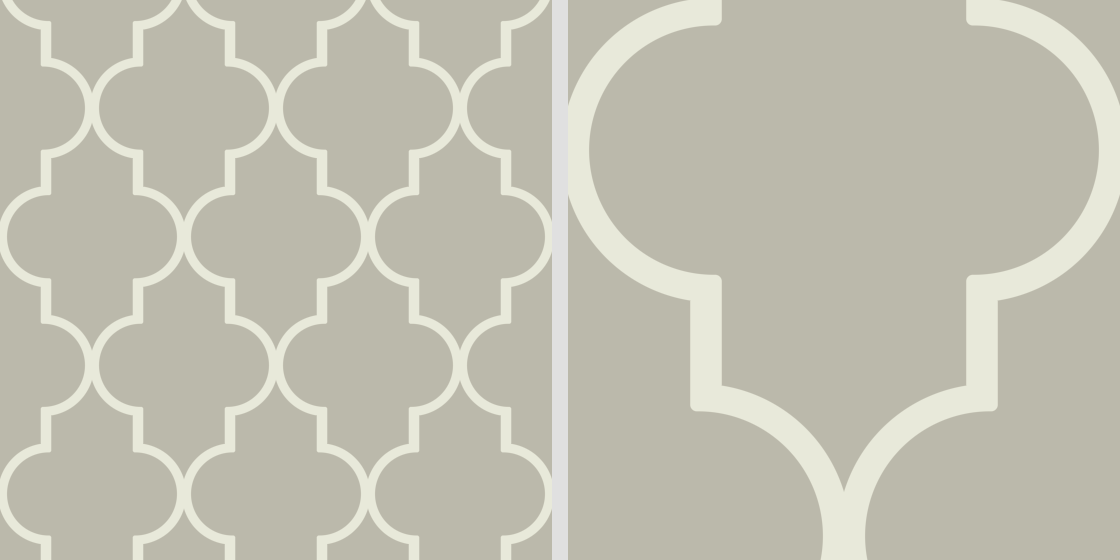
Left, the full canvas; right, a detail of the centre.
Reproduce this pattern procedurally as a Shadertoy shader.

```glsl
// Staggered quatrefoil trellis: pale ogee outlines on a flat warm grey ground.

const vec3 GROUND = vec3(0.735, 0.725, 0.670);
const vec3 LINE = vec3(0.910, 0.915, 0.855);

// All lengths are in column widths.
const float COLUMNS = 3.0;
const float ROW_STEP = 0.699;
const float FIRST_ROW = 0.359;
const float ARC_CENTRE = 0.264;
const float ARC_RADIUS = 0.2508;
const float ARC_HALF_WIDTH = 0.025;
const float BAR_HALF_WIDTH = 0.0286;
const float CORNER_RADIUS = 0.012;

// Shift every other row by half a column, then mirror about the nearest touch point.
vec2 foldStaggered(vec2 p, float rowStep) {
    float row = floor(p.y / rowStep + 0.5);
    p.y -= row * rowStep;
    p.x += 0.5 * mod(row, 2.0);
    p.x -= floor(p.x + 0.5);
    return abs(p);
}

float roundedBox(vec2 p, vec2 halfSize, float radius) {
    vec2 d = abs(p) - halfSize + radius;
    return length(max(d, 0.0)) + min(max(d.x, d.y), 0.0) - radius;
}

// Ring cut by a vertical line through its centre; keeps the left half.
float leftArc(vec2 p, float radius, float halfWidth) {
    return max(abs(length(p) - radius) - halfWidth, p.x);
}

float trellis(vec2 p) {
    vec2 q = foldStaggered(p, ROW_STEP);
    float arc = leftArc(q - vec2(ARC_CENTRE, 0.0), ARC_RADIUS, ARC_HALF_WIDTH);

    // The upright joins arcs of neighbouring rows and ends on their inner edges.
    float barHalfHeight = 0.5 * ROW_STEP - ARC_RADIUS + ARC_HALF_WIDTH;
    vec2 barCentre = vec2(0.25, 0.5 * ROW_STEP);
    float bar = roundedBox(q - barCentre, vec2(BAR_HALF_WIDTH, barHalfHeight), CORNER_RADIUS);
    return min(arc, bar);
}

void mainImage(out vec4 fragColor, in vec2 fragCoord) {
    float pixel = COLUMNS / iResolution.x;
    vec2 p = fragCoord * pixel - vec2(0.0, FIRST_ROW);
    float coverage = 1.0 - smoothstep(-0.75 * pixel, 0.75 * pixel, trellis(p));
    fragColor = vec4(mix(GROUND, LINE, coverage), 1.0);
}
```
